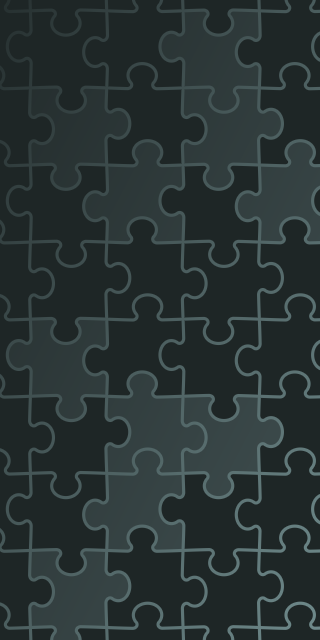
Write a Shadertoy shader that draws this pattern.

```glsl
// Interlocking jigsaw pieces, outlined in pale teal that brightens toward the lower right.

const vec2 CELL = vec2(0.2385, 0.2409);     // piece size, in canvas widths
const vec2 ORIGIN = vec2(0.095, 0.039);     // corner of piece (0, 0)
const float HALF_LINE = 0.0205;             // remaining lengths are in pieces
const float SHIFT = 0.035;                  // knob offset from the edge centre
const float BOW = 0.012;                    // edge sag away from its knob
// Knob radius, centre height, fillet radius, stretch along the edge
const vec4 KNOB_H = vec4(0.155, 0.172, 0.050, 1.20);
const vec4 KNOB_V = vec4(0.152, 0.162, 0.056, 1.23);
const vec3 DARK = vec3(0.118, 0.149, 0.149);
const vec3 LIT = vec3(0.255, 0.315, 0.320);
const vec3 LINE = vec3(0.430, 0.535, 0.540);
const float PI = 3.14159;

float alternate(float n) {
    return 1.0 - 2.0 * mod(n, 2.0);
}

// Signed distance to one edge: p.x runs along it from 0 to 1, p.y across it.
float edgeDistance(vec2 p, float dir, float shift, vec4 knob) {
    float radius = knob.x, height = knob.y, fillet = knob.z;
    vec2 stretch = vec2(knob.w, 1.0);
    float y = p.y * dir + BOW * sin(PI * p.x);
    vec2 q = vec2(abs(p.x - 0.5 - shift), y) / stretch;

    // Fillet circle touches both the straight edge and the knob
    float reach = radius + fillet, drop = height - fillet;
    vec2 filletCentre = vec2(sqrt(reach * reach - drop * drop), fillet);
    vec2 fromKnob = q - vec2(0.0, height);
    vec2 fromFillet = q - filletCentre;

    float d = q.y;
    vec2 normal = vec2(0.0, 1.0);
    bool belowNeck = filletCentre.x * fromKnob.y + drop * q.x < 0.0;
    if (q.x < filletCentre.x && belowNeck) {
        d = fillet - length(fromFillet);
        normal = normalize(fromFillet + 1e-5);
    } else if (length(fromKnob) - radius < d) {
        d = length(fromKnob) - radius;
        normal = normalize(fromKnob + 1e-5);
    }
    // Undo the stretch so the outline keeps an even width
    return dir * d / length(normal / stretch);
}

// Chooses the lighter pieces: a checkered band above, crossing diagonals below.
bool isLit(vec2 id) {
    float col = id.x + 1.0, row = 8.0 - id.y;
    bool band = (row == 2.0 || row == 3.0) && mod(col + row, 2.0) == 1.0;
    bool falling = col + row == 9.0 && row >= 6.0;
    bool rising = row - col == 4.0 && row >= 5.0 && row <= 6.0;
    bool crown = col == 3.0 && row == 1.0;
    return col > 0.0 && (band || falling || rising || crown);
}

void mainImage(out vec4 fragColor, in vec2 fragCoord) {
    vec2 uv = fragCoord / iResolution.xy;
    vec2 grid = (fragCoord / iResolution.x - ORIGIN) / CELL;
    vec2 cell = floor(grid), f = grid - cell;
    vec2 id = cell;
    float nearest = 1.0;

    // Lower/left edges first, then upper/right; knobs move points to a neighbour
    for (int i = 0; i < 2; i++) {
        float side = float(i);
        float dirH = -alternate(cell.x);
        float dirV = alternate(cell.y);
        float shiftH = SHIFT * dirH * alternate(cell.y + side);
        float shiftV = -SHIFT * dirV * alternate(cell.x + side);
        vec2 d = vec2(edgeDistance(vec2(f.y, f.x - side), dirV, shiftV, KNOB_V),
                      edgeDistance(vec2(f.x, f.y - side), dirH, shiftH, KNOB_H));
        nearest = min(nearest, min(abs(d.x), abs(d.y)));
        id += step(0.0, d) - (1.0 - side);
    }

    // Diagonal light over fill and outline
    float light = clamp(0.10 + 0.45 * uv.x + 0.47 * (1.0 - uv.y), 0.0, 1.0);
    vec3 color = isLit(id) ? mix(DARK, LIT, light) : DARK;
    float pixel = 1.0 / (iResolution.x * CELL.x);
    float outline = clamp(0.5 + (HALF_LINE - nearest) / pixel, 0.0, 1.0);
    color = mix(color, mix(DARK, LINE, light), outline);
    fragColor = vec4(color, 1.0);
}
```
